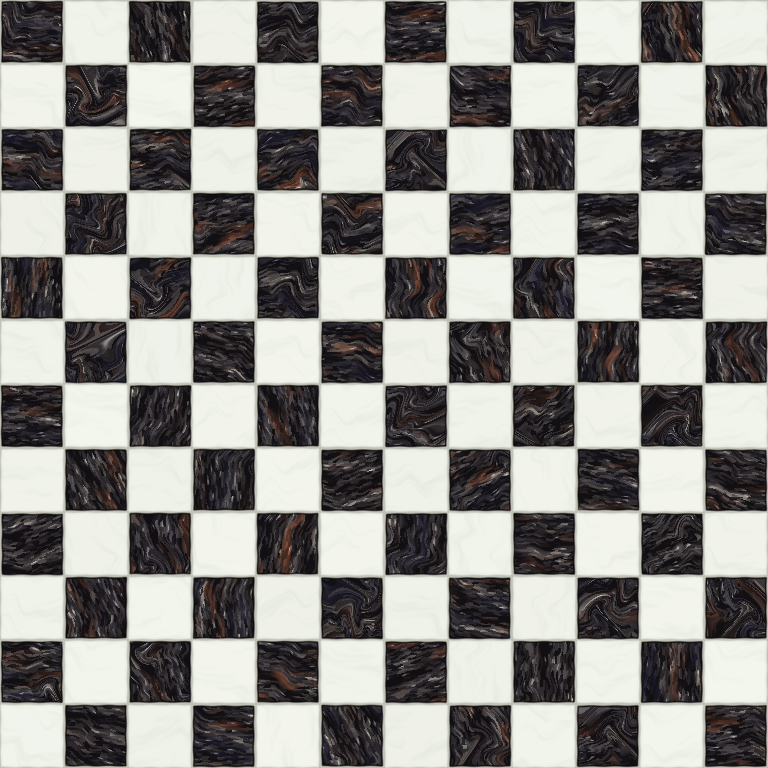
Write a three.js fragment shader that draws this pattern.

```glsl
// Checkerboard of glass mosaic tiles: milky white against dark, copper-veined marbling.
varying vec2 vUv;

const float TILES = 12.0;          // tiles across and down
const float DARK_HALF = 0.477;     // half widths, in tile units
const float LIGHT_HALF = 0.486;
const float CORNER = 0.02;
const float EDGE_SOFT = 0.016;
const float RIM_WIDTH = 0.035;
const float EDGE_WOBBLE = 0.004;
const vec2 GRAIN_CELLS = vec2(9.0, 30.0);
const vec3 GROUT = vec3(0.75, 0.76, 0.71);
const vec3 MILK = vec3(0.945, 0.955, 0.922);
const vec3 MILK_SHADE = vec3(0.89, 0.905, 0.865);
const vec3 BLACK = vec3(0.065, 0.057, 0.068);
const vec3 CHARCOAL = vec3(0.18, 0.16, 0.17);
const vec3 ASH = vec3(0.31, 0.29, 0.29);
const vec3 GLINT = vec3(0.56, 0.54, 0.51);
const vec3 COPPER = vec3(0.43, 0.25, 0.18);
const vec3 INDIGO = vec3(0.13, 0.13, 0.22);

float hash(vec2 p) {
  return fract(sin(dot(p, vec2(127.1, 311.7))) * 43758.55);
}

vec2 hash2(vec2 p) {
  return vec2(hash(p), hash(p + 37.3));
}

mat2 rotation(float a) {
  return mat2(cos(a), sin(a), -sin(a), cos(a));
}

float roundedBox(vec2 p, float halfSize, float radius) {
  vec2 d = abs(p) - halfSize + radius;
  return length(max(d, 0.0)) + min(max(d.x, d.y), 0.0) - radius;
}

// Cellular noise: distance to the nearest point, and that cell's random value
vec2 cellular(vec2 p) {
  vec2 cell = floor(p);
  vec2 nearest = vec2(9.0, 0.0);
  for (int y = -1; y <= 1; y++) {
    for (int x = -1; x <= 1; x++) {
      vec2 c = cell + vec2(float(x), float(y));
      float d = length(c + hash2(c) - p);
      if (d < nearest.x) nearest = vec2(d, hash(c + 71.7));
    }
  }
  return nearest;
}

// Folds straight flow into curls
vec2 curl(vec2 q, float strength, float seed) {
  for (int i = 1; i <= 4; i++) {
    float k = float(i);
    vec2 phase = seed * vec2(1.7, 2.3) * k + vec2(0.0, k);
    q += strength * 0.24 / k * sin(k * 4.2 * q.yx + phase);
  }
  return q;
}

// Layered sines across the flow, 0 to 1
float bands(vec2 q, float seed) {
  float sum = 0.0, total = 0.0, amp = 0.5, freq = 11.0;
  for (int i = 0; i < 5; i++) {
    float sway = 1.6 * sin(q.x * (2.0 + freq * 0.1) + seed * 3.0 + float(i));
    sum += amp * sin(q.y * freq + seed * freq + sway);
    total += amp;
    amp *= 0.8;
    freq *= 1.73;
  }
  return 0.5 + 0.5 * sum / total;
}

vec3 darkGlass(vec2 q, vec2 id, float seed, float edge) {
  float folding = hash(id + 5.1);
  q = curl(q, mix(0.12, 0.95, folding * folding), seed);
  vec2 grain = cellular(q * GRAIN_CELLS + seed * 13.0);
  float tone = bands(q, seed) * 0.6 + grain.y * 0.4;

  vec3 col = mix(BLACK, CHARCOAL, smoothstep(0.32, 0.57, tone));
  col = mix(col, ASH, smoothstep(0.55, 0.74, tone));
  col = mix(col, GLINT, smoothstep(0.73, 0.9, tone));

  // Mineral tints follow the flow in broad veins
  float vein = bands(q * vec2(0.8, 0.55) + 3.0, seed + 4.0);
  float richness = hash(id + 9.4);
  col = mix(col, INDIGO, 0.5 * smoothstep(0.5, 0.2, vein) * hash(id + 2.8));
  float copper = smoothstep(0.6, 0.82, vein) * richness;
  col = mix(col, COPPER * (0.45 + tone), 0.8 * copper);

  // Scattered sparkle and a near-black rim
  float sparkle = step(0.96, grain.y) * smoothstep(0.45, 0.1, grain.x);
  col += 0.25 * sparkle;
  float rim = smoothstep(-RIM_WIDTH, -0.3 * RIM_WIDTH, edge);
  return mix(col, BLACK * 0.75 + 0.12 * sparkle, rim * 0.85);
}

vec3 milkGlass(vec2 q, vec2 id, float seed, float edge) {
  q = curl(q, 0.4, seed);
  float cloud = bands(q * vec2(0.8, 0.6), seed);
  vec3 col = mix(MILK, MILK_SHADE, 0.55 * smoothstep(0.48, 0.95, cloud));
  col += (hash(id + 8.2) - 0.5) * 0.018;
  return mix(col, MILK_SHADE, 0.6 * smoothstep(-0.05, 0.0, edge));
}

void main() {
  vec2 grid = vUv * TILES;
  vec2 id = floor(grid);
  bool dark = mod(id.x + id.y, 2.0) > 0.5;
  float seed = 6.0 * hash(id + 0.5);

  // Tile outline, slightly shifted and uneven
  vec2 p = fract(grid) - 0.5 + (hash2(id + 3.7) - 0.5) * 0.012;
  vec2 wobble = EDGE_WOBBLE * sin(p.yx * 17.0 + seed * 5.0);
  float edge = roundedBox(p + wobble, dark ? DARK_HALF : LIGHT_HALF, CORNER);

  // Flow runs mostly across, sometimes up
  float turn = step(0.68, hash(id + 6.6)) * 1.5708 + (hash(id + 1.9) - 0.5) * 0.7;
  vec2 q = rotation(turn) * p;
  vec3 glass = dark ? darkGlass(q, id, seed, edge) : milkGlass(q, id, seed, edge);

  float cover = 1.0 - smoothstep(-EDGE_SOFT, EDGE_SOFT, edge);
  gl_FragColor = vec4(mix(GROUT, glass, cover), 1.0);
}
```
